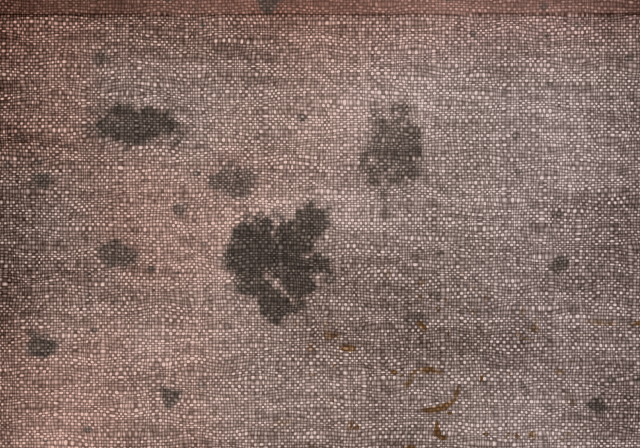
Write a WebGL 2 fragment shader that draws this texture.

```glsl
#version 300 es
precision highp float;
// Old stained linen: a plain weave of uneven threads over cloudy tones,
// with ragged dark blots and specks, a few rust marks and a reddish top hem.
// All lengths are in units of the canvas height.

#define THREADS 146.0
#define WEAVE_CONTRAST 0.88
#define THREAD_VARIATION 0.75
#define FIBRE_GRAIN 0.30
#define CLOTH_TONE 0.575
#define CLOUD_CONTRAST 0.55
#define STAIN_DEPTH 0.84
#define HEM_HEIGHT 0.967
#define SHADOW_COLOR vec3(0.235, 0.175, 0.147)
#define LIGHT_COLOR vec3(0.78, 0.685, 0.652)
#define RUST_COLOR vec3(0.33, 0.21, 0.09)

uniform vec2 u_resolution;
out vec4 outColor;

float hash(vec2 p) {
  return fract(sin(dot(p, vec2(127.1, 311.7))) * 43758.5);
}

float noise(vec2 p) {
  vec2 i = floor(p), f = fract(p);
  f = f * f * (3.0 - 2.0 * f);
  float low = mix(hash(i), hash(i + vec2(1, 0)), f.x);
  float high = mix(hash(i + vec2(0, 1)), hash(i + vec2(1, 1)), f.x);
  return mix(low, high, f.y);
}

float fbm(vec2 p) {
  float sum = 0.0, gain = 0.53;
  for (int i = 0; i < 4; i++) {
    sum += gain * noise(p);
    p = p * 2.03 + 17.3;
    gain *= 0.5;
  }
  return sum;
}

// Shade of one thread: long slubs and short fibres along its length
float threadShade(float thread, float along) {
  float slub = noise(vec2(thread * 3.0, along * 0.08));
  float fibre = noise(vec2(thread * 5.0 + 400.0, along * 0.7));
  return 1.0 + THREAD_VARIATION * (0.75 * slub + fibre - 0.875);
}

// Brightness of the weave around zero: pale weft dips under a darker warp,
// so that its raised loops stagger from row to row
float weave(vec2 p) {
  vec2 wander = vec2(noise(p * vec2(50.0, 14.0)), noise(p * vec2(14.0, 50.0) + 40.0)) - 0.5;
  vec2 t = p * THREADS + 1.5 * wander;
  vec2 cell = floor(t);
  vec2 bulge = cos(3.1416 * (fract(t) - 0.5));
  vec2 profile = 0.3 + 0.7 * bulge;
  float side = 2.0 * mod(cell.x + cell.y, 2.0) - 1.0;
  float warp = 0.74 * profile.x * (0.5 + 0.5 * side * bulge.y) * threadShade(cell.x, t.y);
  float weft = 1.2 * profile.y * (0.5 - 0.5 * side * bulge.x) * threadShade(cell.y + 900.0, t.x);
  float grain = noise(p * 230.0 + 8.0) - 0.5;
  return WEAVE_CONTRAST * (max(warp, weft) - 0.57) + FIBRE_GRAIN * grain;
}

// Soft ellipse with a ragged outline
float blot(vec2 p, vec2 center, vec2 radii, float ragged) {
  float d = length((p - center) / radii) - 1.0 + ragged;
  return smoothstep(0.35, -0.3, d);
}

// Blots scattered on a jittered grid
float scatter(vec2 p, float grid, float density, vec2 sizes, float ragged) {
  float cover = 0.0;
  vec2 home = floor(p / grid);
  for (int y = -1; y <= 1; y++) {
    for (int x = -1; x <= 1; x++) {
      vec2 id = home + vec2(x, y);
      float pick = hash(id + 11.0), size = hash(id + 23.0);
      vec2 center = (id + 0.2 + 0.6 * vec2(hash(id + 5.0), hash(id + 8.0))) * grid;
      vec2 radii = mix(sizes.x, sizes.y, size * size) * vec2(1.0 + 0.5 * hash(id + 31.0), 1.0);
      float strength = step(pick, density) * mix(0.45, 0.9, hash(id + 47.0));
      cover = max(cover, strength * blot(p, center, radii, ragged));
    }
  }
  return cover;
}

// Large blots, the lobed main stain, then the small scattered ones
float stains(vec2 p) {
  float ragged = 1.5 * (fbm(p * 42.0) - 0.5);
  float cover = 0.85 * blot(p, vec2(0.30, 0.72), vec2(0.09, 0.042), ragged);
  cover = max(cover, 0.65 * blot(p, vec2(0.88, 0.66), vec2(0.06, 0.085), ragged));
  cover = max(cover, blot(p, vec2(0.60, 0.435), vec2(0.09, 0.07), ragged));
  for (int i = 0; i < 9; i++) {
    float k = float(i), angle = k * 2.4 + 0.5;
    float reach = mix(0.05, 0.105, hash(vec2(k, 7.0)));
    vec2 center = vec2(0.615, 0.42) + reach * vec2(1.2 * cos(angle), sin(angle));
    float radius = mix(0.02, 0.045, hash(vec2(k, 19.0)));
    cover = max(cover, 0.9 * blot(p, center, vec2(radius), ragged));
  }
  cover = max(cover, scatter(p, 0.16, 0.26, vec2(0.016, 0.044), ragged));
  return max(cover, 0.7 * scatter(p + 3.0, 0.06, 0.15, vec2(0.004, 0.010), ragged));
}

// Broken ring, nearby specks and a thin streak at the right
float rust(vec2 p, float aspect) {
  vec2 q = (p - vec2(0.96, 0.13)) * vec2(0.8, 1.0);
  float patchy = smoothstep(0.47, 0.60, fbm(p * 24.0 + 60.0));
  float ring = smoothstep(0.010, 0.003, abs(length(q) - 0.045));
  float specks = smoothstep(0.35, 0.12, length(q)) * smoothstep(0.71, 0.77, fbm(p * 36.0 + 9.0));
  float streak = smoothstep(0.009, 0.003, abs(p.y - 0.28)) * smoothstep(aspect - 0.18, aspect, p.x);
  return clamp((ring + streak) * patchy + specks, 0.0, 1.0);
}

void main() {
  vec2 p = gl_FragCoord.xy / u_resolution.y;
  float aspect = u_resolution.x / u_resolution.y;

  // Average the weave over the pixel
  float cloth = 0.0;
  for (int i = 0; i < 9; i++) {
    vec2 offset = (vec2(i % 3, i / 3) - 1.0) / 3.0;
    cloth += weave(p + offset / u_resolution.y) / 9.0;
  }

  // Cloudy tones, faint bands and darker borders
  float top = smoothstep(0.78, 1.0, p.y);
  float hem = smoothstep(HEM_HEIGHT - 0.003, HEM_HEIGHT + 0.003, p.y);
  float seam = smoothstep(0.006, 0.001, abs(p.y - HEM_HEIGHT - 0.003 * (noise(p * 9.0) - 0.5)));
  float tone = CLOTH_TONE + CLOUD_CONTRAST * (fbm(p * vec2(2.4, 3.2) + 4.0) - 0.5);
  tone += 0.22 * (fbm(p * vec2(3.0, 13.0) + 70.0) - 0.5);
  tone -= 0.17 * top + 0.08 * hem + 0.22 * seam;
  tone -= 0.15 * smoothstep(0.14, 0.0, p.x) + 0.18 * smoothstep(aspect - 0.2, aspect, p.x);

  // Stains darken and grey the threads but leave the weave visible
  float stain = stains(p);
  float value = tone * (1.0 - STAIN_DEPTH * stain) + cloth * mix(1.0, 0.6, hem) * (1.0 - 0.5 * stain);
  vec3 color = mix(SHADOW_COLOR, LIGHT_COLOR, clamp(value, -0.2, 1.2));
  float patches = smoothstep(0.4, 0.75, fbm(p * 2.6 + 33.0)) * smoothstep(1.1, 0.1, p.x);
  float redness = min(0.5 * top + 0.35 * hem + 0.5 * patches, 1.0);
  color *= mix(vec3(1.0), vec3(1.04, 0.88, 0.83), redness * (1.0 - stain));
  color *= mix(vec3(1.0), vec3(0.98, 1.0, 1.03), smoothstep(0.6, 1.2, p.x));
  color = mix(color, vec3(dot(color, vec3(0.3, 0.6, 0.1))) * vec3(1.07, 0.99, 0.92), 0.6 * stain);
  color = mix(color, RUST_COLOR * (1.0 + 0.8 * cloth), 0.75 * rust(p, aspect));
  outColor = vec4(clamp(color, 0.0, 1.0), 1.0);
}
```
